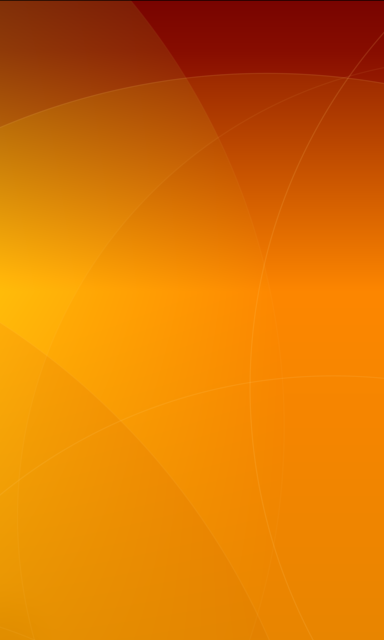
Give the GLSL for this background, as a Shadertoy shader.

```glsl
// Discs as (centre x, centre y, radius) in canvas heights
#define LEFT_DISC   vec3(-0.604, 0.332, 1.048)
#define TOP_DISC    vec3(0.4167, -0.1823, 1.0677)
#define INNER_DISC  vec3(0.7435, 0.1927, 0.7161)
#define RIGHT_DISC  vec3(1.2305, 0.3945, 0.8398)
#define LOW_DISC    vec3(0.5208, -0.4089, 0.8216)
#define SHADE_DISC  vec3(-0.6128, -0.4497, 1.127)
#define CORNER_DISC vec3(-0.184, -0.551, 0.6)
#define HORIZON 0.544
#define LINE_WIDTH 0.0014
#define LINE_STRENGTH 0.42

const vec3 MAROON = vec3(0.48, 0.035, 0.0);
const vec3 ORANGE = vec3(0.99, 0.525, 0.0);
const vec3 AMBER  = vec3(0.91, 0.52, 0.0);
const vec3 CREAM  = vec3(1.0, 0.80, 0.42);

float discDistance(vec2 p, vec3 disc) {
    return length(p - disc.xy) - disc.z;
}

// Antialiased coverage of a disc
float fill(vec2 p, vec3 disc, float pixel) {
    return 1.0 - smoothstep(-1.0 * pixel, 1.0 * pixel, discDistance(p, disc));
}

// Antialiased rim; hairlines thinner than a pixel fade instead of widening
float rim(vec2 p, vec3 disc, float pixel) {
    float width = max(LINE_WIDTH, 1.3 * pixel);
    float line = 1.0 - smoothstep(0.0, width, abs(discDistance(p, disc)));
    return line * min(1.0, LINE_WIDTH / pixel);
}

void mainImage(out vec4 fragColor, in vec2 fragCoord) {
    vec2 p = fragCoord / iResolution.y;
    float pixel = 1.0 / iResolution.y;

    float left  = fill(p, LEFT_DISC, pixel);
    float top   = fill(p, TOP_DISC, pixel);
    float inner = fill(p, INNER_DISC, pixel);
    float shade = fill(p, SHADE_DISC, pixel);

    // Vertical ramp with its brightest band at the horizon
    float rise = clamp((p.y - HORIZON) / (1.0 - HORIZON), 0.0, 1.0);
    float fall = clamp(1.0 - p.y / HORIZON, 0.0, 1.0);
    vec3 color = mix(ORANGE, MAROON, rise);
    color = mix(color, AMBER, fall);

    // Darker sky above the top disc
    color -= (1.0 - top) * vec3(0.04, 0.07, 0.0) * min(1.0, (1.0 - rise) * 4.0 + 0.3);

    // Golden light growing toward the left edge
    float gold = max(0.0, 0.19 - 0.43 * p.x) * (1.0 - 0.2 * rise - 0.65 * fall);
    color += left * gold * vec3(0.15, 1.0, 0.14);
    color += left * (1.0 - inner) * (1.0 - fall) * vec3(0.01, 0.02, 0.01);

    // Translucent overlaps
    color -= shade * mix(vec3(0.025, 0.05, 0.0), vec3(0.02, 0.012, 0.0), fall);
    color -= 0.02 * (1.0 - smoothstep(0.0, 0.1, length(p)));

    // Fine rims
    float faint = 0.12 * rim(p, LEFT_DISC, pixel)
                + 0.18 * rim(p, INNER_DISC, pixel)
                + 0.22 * rim(p, SHADE_DISC, pixel)
                + 0.20 * rim(p, CORNER_DISC, pixel);
    float bright = 0.33 * rim(p, TOP_DISC, pixel)
                 + 0.38 * rim(p, RIGHT_DISC, pixel)
                 + 0.35 * rim(p, LOW_DISC, pixel);
    color = clamp(color, 0.0, 1.0);
    color = mix(color, CREAM, LINE_STRENGTH * (faint + bright));

    // Thin dark border along the top
    color *= 1.0 - 0.6 * smoothstep(0.9985 - 0.5 * pixel, 0.9985 + 0.5 * pixel, p.y);
    fragColor = vec4(color, 1.0);
}
```
